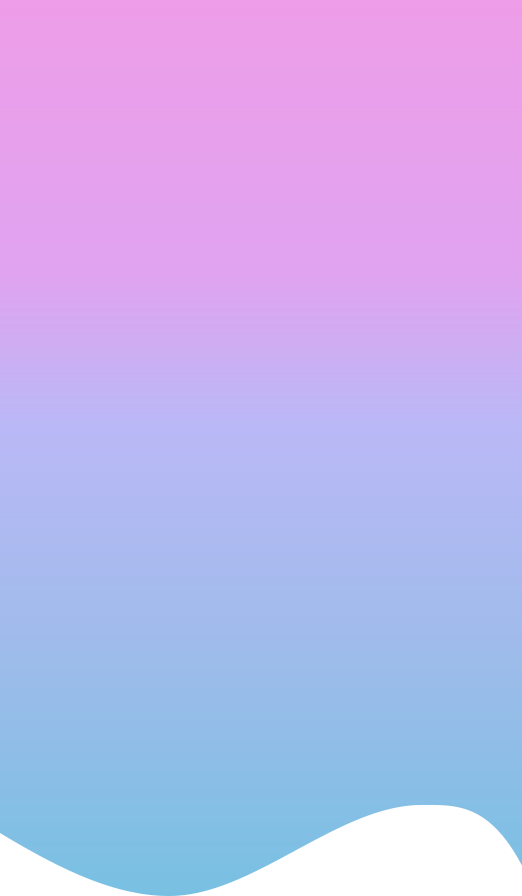
This background is drawn by a WebGL 1 fragment shader. Its source:

```glsl
precision highp float;

uniform vec2 u_resolution;

#define TROUGH vec2(0.324, 0.0)
#define CREST vec2(0.808, 0.1016)
#define LEFT_HEIGHT 0.0703
#define RIGHT_HEIGHT 0.034
#define LEFT_SLOPE -0.35
#define RIGHT_SLOPE -1.1
#define PINK_END 0.694
#define LAVENDER_END 0.525
#define PERIWINKLE_END 0.26

const vec3 PINK = vec3(0.933, 0.616, 0.910);
const vec3 ORCHID = vec3(0.878, 0.640, 0.941);
const vec3 LAVENDER = vec3(0.730, 0.722, 0.965);
const vec3 PERIWINKLE = vec3(0.614, 0.736, 0.918);
const vec3 SKY = vec3(0.470, 0.755, 0.888);
const vec3 WHITE = vec3(1.0);

float ramp(float from, float to, float y) {
  return clamp((y - from) / (to - from), 0.0, 1.0);
}

// Vertical gradient, from the top down
vec3 background(float y) {
  vec3 color = mix(PINK, ORCHID, ramp(1.0, PINK_END, y));
  color = mix(color, LAVENDER, ramp(PINK_END, LAVENDER_END, y));
  color = mix(color, PERIWINKLE, ramp(LAVENDER_END, PERIWINKLE_END, y));
  return mix(color, SKY, ramp(PERIWINKLE_END, 0.0, y));
}

// Cubic between points a and b with the given end slopes
float hermite(vec2 a, vec2 b, float slopeA, float slopeB, float x) {
  float span = b.x - a.x;
  float t = (x - a.x) / span;
  float s = 1.0 - t;
  float blend = t * t * (3.0 - 2.0 * t);
  return mix(a.y, b.y, blend) + span * t * s * (slopeA * s - slopeB * t);
}

// Height of the white wave
float waveHeight(float x) {
  if (x < TROUGH.x) {
    return hermite(vec2(0.0, LEFT_HEIGHT), TROUGH, LEFT_SLOPE, 0.0, x);
  }
  if (x < CREST.x) {
    return hermite(TROUGH, CREST, 0.0, 0.0, x);
  }
  return hermite(CREST, vec2(1.0, RIGHT_HEIGHT), 0.0, RIGHT_SLOPE, x);
}

void main() {
  vec2 uv = gl_FragCoord.xy / u_resolution;

  // Distance to the wave edge, corrected for its steepness
  float dx = 0.5 / u_resolution.x;
  float rise = (waveHeight(uv.x + dx) - waveHeight(uv.x - dx)) * u_resolution.y;
  float edge = (uv.y - waveHeight(uv.x)) * u_resolution.y / sqrt(1.0 + rise * rise);
  float wave = clamp(0.5 - edge, 0.0, 1.0);

  gl_FragColor = vec4(mix(background(uv.y), WHITE, wave), 1.0);
}
```
